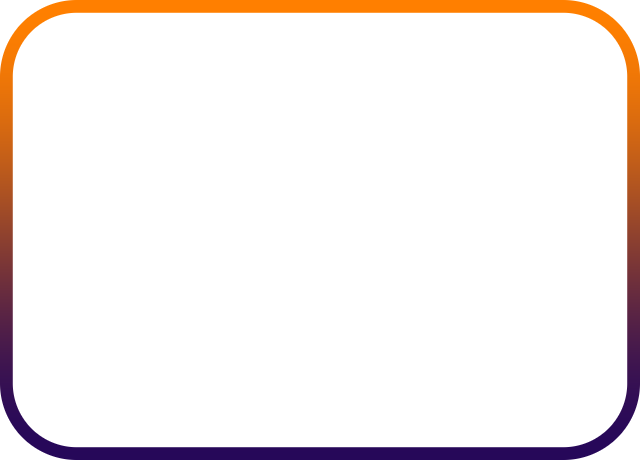
Reproduce this background procedurally as a Shadertoy shader.

```glsl
// A white card with a rounded frame that fades from orange to deep violet.
// One rounded-box distance gives both frame edges; height drives the
// gradient, and the thin corners outside the frame stay white.

float roundedBox(vec2 p, vec2 halfSize, float radius) {
    vec2 q = abs(p) - halfSize + radius;
    return length(max(q, 0.0)) + min(max(q.x, q.y), 0.0) - radius;
}

void mainImage(out vec4 fragColor, in vec2 fragCoord) {
    // Centred coordinates, with the canvas height as the unit
    float pixel = 1.0 / iResolution.y;
    vec2 halfSize = 0.5 * iResolution.xy * pixel;
    vec2 p = fragCoord * pixel - halfSize;

    // Frame band between the outer edge and its inward offset
    float edge = roundedBox(p, halfSize, 1.0 / 6.0);
    float outer = clamp(0.5 - edge / pixel, 0.0, 1.0);
    float inner = clamp(0.5 - (edge + 1.0 / 36.0) / pixel, 0.0, 1.0);
    float frame = outer - inner;

    // Vertical fade, level near the top and bottom
    vec3 violet = vec3(0.15, 0.03, 0.35);
    vec3 orange = vec3(1.0, 0.5, 0.0);
    vec3 frameColor = mix(violet, orange, smoothstep(0.0, 1.0, p.y + 0.5));

    fragColor = vec4(mix(vec3(1.0), frameColor, frame), 1.0);
}
```
